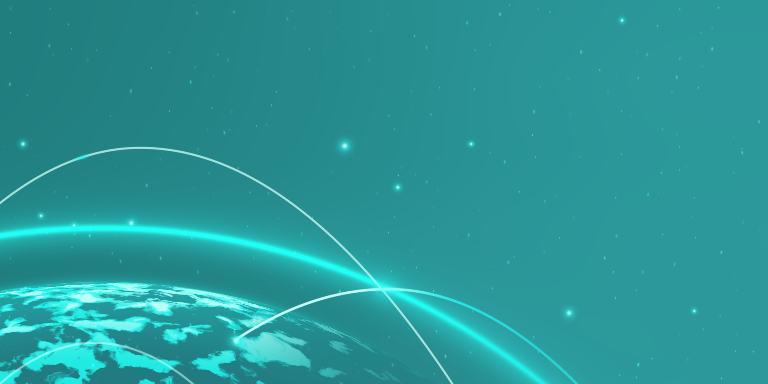
Give the GLSL for this background, as a Shadertoy shader.

```glsl
// A teal night sky over a glowing planet rim, crossed by thin flight arcs.
// The planet is a disc with foreshortened fractal noise; the arcs are parabolas
// and the stars are soft radial glows. Units: canvas height = 1, x runs 0 to 2.

const vec3 CYAN = vec3(0.12, 0.97, 0.93);
const vec3 PALE = vec3(0.80, 1.00, 0.98);

float hash(vec2 p) {
    vec3 q = fract(vec3(p.xyx) * 0.1031);
    q += dot(q, q.yzx + 33.33);
    return fract((q.x + q.y) * q.z);
}

float noise(vec2 p) {
    vec2 i = floor(p), f = fract(p);
    f = f * f * (3.0 - 2.0 * f);
    return mix(mix(hash(i), hash(i + vec2(1, 0)), f.x),
               mix(hash(i + vec2(0, 1)), hash(i + vec2(1, 1)), f.x), f.y);
}

float fbm(vec2 p) {
    float sum = 0.0, amp = 0.5;
    for (int i = 0; i < 5; i++) {
        sum += amp * noise(p);
        p = mat2(1.6, 1.2, -1.2, 1.6) * p + 7.3;
        amp *= 0.5;
    }
    return sum;
}

// Coverage of a parabola with separate left and right curvature
float arcLine(vec2 p, vec2 apex, vec2 bend, float width) {
    float dx = p.x - apex.x;
    float k = dx < 0.0 ? bend.x : bend.y;
    float d = abs(p.y - apex.y + k * dx * dx) / sqrt(1.0 + 4.0 * k * k * dx * dx);
    float px = 1.0 / iResolution.y;
    return (1.0 - smoothstep(width, width + 1.2 * px, d));
}

vec3 sky(vec2 p) {
    vec3 col = mix(vec3(0.13, 0.495, 0.50), vec3(0.17, 0.595, 0.605),
                   smoothstep(-0.1, 1.8, p.x + 0.15 * (0.6 - p.y)));
    return col + 0.008 * (noise(vec2(p.x * 2.0 - p.y, p.y * 5.0)) - 0.5);
}

// Sparse slanted flecks, one candidate per grid cell
float dust(vec2 p) {
    float sum = 0.0;
    for (int i = 0; i < 2; i++) {
        float layer = float(i);
        vec2 g = p * (11.0 + 8.0 * layer) + 17.0 * layer;
        vec2 id = floor(g);
        vec2 d = fract(g) - 0.2 - 0.6 * vec2(hash(id), hash(id + 41.0));
        d.x += 0.4 * d.y * (hash(id + 5.0) - 0.5);
        float lit = step(0.68, hash(id + 13.0)) * hash(id + 29.0);
        sum += lit * exp(-dot(d * d, vec2(1400.0, 500.0)));
    }
    return sum;
}

vec3 addPlanet(vec3 col, vec2 p) {
    vec2 q = (p - vec2(0.268, -1.297)) / 1.5625;
    float r = length(q);
    float inside = 1.0 - smoothstep(0.998, 1.001, r);
    float fade = 1.0 - smoothstep(0.5, 1.12, p.x);

    // Angle along the rim and depth towards the viewer
    vec2 surf = vec2(atan(q.x, q.y) * 24.0, acos(min(r, 1.0)) * 22.0);
    surf += 1.6 * vec2(fbm(surf * 0.7), fbm(surf * 0.7 + 19.0));
    float land = fbm(surf + 3.0);
    float rim = smoothstep(0.86, 0.99, r);
    float level = 0.53 - 0.10 * rim * fade + 0.07 * (1.0 - fade);
    float patches = smoothstep(level - 0.03, level + 0.09, land);
    float hot = smoothstep(0.53, 0.68, land) * rim * fade;
    hot += 0.7 * exp(-dot((p - vec2(0.45, 0.235)) * vec2(6, 28), (p - vec2(0.45, 0.235)) * vec2(6, 28))) * patches;

    vec3 ground = mix(vec3(0.13, 0.48, 0.50), vec3(0.14, 0.60, 0.61), fade * rim);
    ground = mix(ground, CYAN, patches * (0.25 + 0.65 * fade));
    ground = mix(ground, PALE, clamp(hot, 0.0, 0.9));
    col = mix(col, ground, inside * (0.45 + 0.55 * fade));
    // Thin air glow on the limb
    return mix(col, CYAN, 0.35 * fade * exp(-abs(r - 1.0) * 130.0));
}

void mainImage(out vec4 fragColor, in vec2 fragCoord) {
    vec2 p = fragCoord / iResolution.y;
    p.x *= 2.0 * iResolution.y / iResolution.x;
    vec3 col = sky(p);

    // Broad atmosphere ring, darker beneath
    float d = length(p - vec2(0.268, -1.417)) - 1.823;
    col *= 1.0 - 0.08 * smoothstep(0.0, -0.08, d);
    col = addPlanet(col, p);
    float strength = 1.0 - 0.3 * smoothstep(0.8, 1.5, p.x);
    float halo = 0.50 * exp(-abs(d) / (d > 0.0 ? 0.026 : 0.034));
    float core = 0.62 * exp(-d * d / 0.00009);
    col = mix(col, CYAN, min(strength * (halo + core), 0.96));
    col += CYAN * 0.05 * exp(-abs(d) / 0.09);

    // Flight arcs
    col = mix(col, PALE, 0.75 * arcLine(p, vec2(0.365, 0.615), vec2(1.08, 0.93), 0.0012));
    float second = arcLine(p, vec2(1.01, 0.247), vec2(0.84, 1.02), 0.0018) * step(0.614, p.x);
    col = mix(col, mix(PALE, CYAN, smoothstep(0.95, 1.2, p.x)), second * mix(0.95, 0.6, smoothstep(1.0, 1.45, p.x)));
    col = mix(col, PALE, 0.55 * arcLine(p, vec2(0.247, 0.107), vec2(1.74, 1.64), 0.0012));

    // Stars: position and size
    vec3 stars[11] = vec3[11](
        vec3(0.898, 0.620, 1.0), vec3(1.036, 0.512, 0.6), vec3(1.227, 0.625, 0.5),
        vec3(1.482, 0.185, 0.8), vec3(1.620, 0.947, 0.5), vec3(1.808, 0.190, 0.45),
        vec3(0.060, 0.625, 0.6), vec3(0.107, 0.438, 0.5), vec3(0.193, 0.413, 0.5),
        vec3(0.342, 0.419, 0.75), vec3(0.615, 0.112, 1.1));
    for (int i = 0; i < 11; i++) {
        float s = length(p - stars[i].xy) / (0.008 * stars[i].z);
        col = mix(col, CYAN, 0.65 * exp(-s * s * 0.22));
        col = mix(col, PALE, exp(-s * s * 1.6));
    }

    // Flares at the crossing and on the tall arc
    vec2 f = p - vec2(1.004, 0.247);
    col = mix(col, PALE, exp(-dot(f * f, vec2(1500.0, 50000.0))));
    col = mix(col, CYAN, 0.4 * exp(-dot(f, f) * 900.0));
    vec2 g = mat2(0.95, -0.3, 0.3, 0.95) * (p - vec2(0.214, 0.590));
    col = mix(col, CYAN, 0.9 * exp(-dot(g * g, vec2(3500.0, 60000.0))));

    col += vec3(0.10, 0.30, 0.28) * dust(p);
    fragColor = vec4(clamp(col, 0.0, 1.0), 1.0);
}
```
